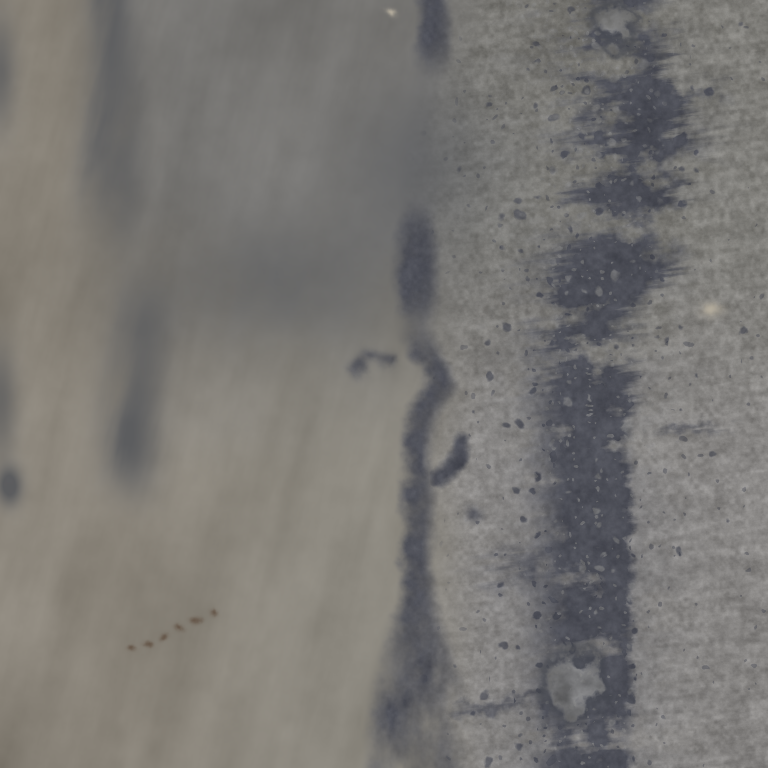
Write a Shadertoy shader that draws this texture.

```glsl
// Weathered grey plaster: blurred warm wash on the left, inky strokes and grit on the right.

float hash(vec2 p) {
    vec3 q = fract(p.xyx * 0.1031);
    q += dot(q, q.yzx + 33.33);
    return fract((q.x + q.y) * q.z);
}

float noise(vec2 p) {
    vec2 i = floor(p), f = fract(p);
    f = f * f * (3.0 - 2.0 * f);
    return mix(mix(hash(i), hash(i + vec2(1, 0)), f.x),
               mix(hash(i + vec2(0, 1)), hash(i + 1.0), f.x), f.y);
}

// Layered noise, centred near zero
float fbm(vec2 p) {
    float sum = -0.48, amp = 0.5;
    for (int i = 0; i < 5; i++) {
        sum += amp * noise(p);
        p = mat2(1.9, 0.3, -0.3, 1.9) * p + 17.3;
        amp *= 0.5;
    }
    return sum;
}

float bump(float v, float centre, float width) {
    float d = (v - centre) / width;
    return exp(-d * d);
}

// Soft elliptical smudge
float blob(vec2 p, float x, float y, float rx, float ry) {
    return bump(p.x, x, rx) * bump(p.y, y, ry);
}

float span(float v, float lo, float hi, float soft) {
    return smoothstep(lo - soft, lo + soft, v) * (1.0 - smoothstep(hi - soft, hi + soft, v));
}

// One random disc in some of the grid cells
float spots(vec2 p, float scale, float density) {
    vec2 cell = floor(p * scale), f = fract(p * scale);
    vec2 centre = 0.35 + 0.3 * vec2(hash(cell + 3.7), hash(cell + 71.1));
    float radius = 0.1 + 0.2 * hash(cell + 29.5);
    float disc = 1.0 - smoothstep(radius - 0.1, radius + 0.08, length(f - centre));
    return disc * step(hash(cell + 11.3), density);
}

void mainImage(out vec4 fragColor, in vec2 fragCoord) {
    vec2 p = fragCoord / iResolution.xy;
    float cloud = fbm(p * 5.0), rough = fbm(p * 45.0), grain = fbm(p * 150.0);
    float brush = fbm(vec2(p.x * 16.0, (p.y - p.x * 0.12) * 130.0));
    float wash = fbm(vec2((p.x - p.y * 0.25) * 24.0, p.y * 5.0));
    float gritty = smoothstep(0.53, 0.64, p.x + 0.1 * cloud);
    vec2 q = p + 0.018 * vec2(rough, fbm(p * 40.0 + 51.0));

    // Ground: warm lower left, cooler top, pale lower right
    float high = smoothstep(0.4, 0.75, p.y + 0.25 * cloud);
    vec3 left = mix(vec3(0.525, 0.502, 0.462), vec3(0.53, 0.515, 0.48), smoothstep(0.1, 0.5, p.x));
    left = mix(left, vec3(0.475, 0.47, 0.46), high * smoothstep(0.06, 0.24, p.x));
    vec3 right = mix(vec3(0.53, 0.522, 0.515), vec3(0.48, 0.475, 0.458), high);
    right += 0.1 * brush + 0.1 * rough + 0.17 * grain;
    vec3 col = mix(left + 0.09 * wash + 0.03 * rough, right, gritty) + 0.09 * cloud;

    // Blurred shadows on the left
    float drift = p.x + 0.04 * wash + 0.03 * cloud;
    float shade = 0.62 * bump(drift, 0.15, 0.034) * smoothstep(0.64, 0.76, p.y);
    shade += 0.55 * bump(drift, 0.185, 0.034) * span(p.y, 0.37, 0.62, 0.06);
    shade += 0.45 * blob(p, 0.36, 0.63, 0.17, 0.08) + 0.4 * blob(p, 0.55, 0.79, 0.11, 0.11);
    shade += 0.5 * blob(p, 0.0, 0.91, 0.02, 0.07) + 0.5 * blob(p, 0.0, 0.48, 0.02, 0.07);
    shade += 0.7 * blob(p, 0.012, 0.367, 0.016, 0.024);
    shade *= 1.0 + wash + 1.2 * cloud;
    col = mix(col, vec3(0.31, 0.32, 0.34), clamp(shade, 0.0, 0.8));

    // Middle stroke with its bulge, hook and small blots
    float foot = 1.0 - smoothstep(0.08, 0.26, p.y);
    float axis = 0.543 + 0.022 * smoothstep(0.8, 0.95, p.y) + 0.03 * bump(p.y, 0.505, 0.035);
    float width = 0.017 + 0.035 * foot + 0.007 * bump(p.y, 0.65, 0.05), blur = 0.012 + 0.01 * foot;
    float middle = 1.0 - smoothstep(width - blur, width + blur, abs(q.x - axis));
    middle *= 1.0 - 0.93 * span(p.y, 0.72, 0.92, 0.03) - 0.55 * bump(p.y, 0.575, 0.025);
    middle *= mix(0.92 + 0.8 * rough, 0.6 + 2.0 * fbm(p * vec2(25, 14)), foot);
    vec2 arm = q - vec2(0.54, 0.435);
    float hook = 1.0 - smoothstep(0.003, 0.017, abs(length(arm) - 0.063));
    middle = max(middle, hook * span(arm.x, 0.015, 0.1, 0.015) * span(arm.y, -0.07, 0.0, 0.006));
    middle += 0.85 * blob(q, 0.468, 0.522, 0.011, 0.011) + 0.7 * blob(q, 0.485, 0.537, 0.013, 0.008);
    middle += 0.7 * blob(q, 0.505, 0.531, 0.009, 0.009) + 0.8 * blob(q, 0.618, 0.33, 0.011, 0.009);

    // Right stroke: ragged left side, crisp right side, dragged sideways above
    float upper = smoothstep(0.42, 0.58, p.y);
    float centre = 0.785 + 0.06 * span(p.y, 0.63, 0.9, 0.07) + 0.03 * smoothstep(0.9, 1.0, p.y);
    float offset = p.x - centre + 0.08 * brush * (0.2 + upper) + 0.03 * rough + 0.08 * cloud * upper;
    float ink = smoothstep(-0.12, -0.02, offset) * (1.0 - smoothstep(0.025, 0.045 + 0.03 * upper, offset));
    float cover = fbm(p * vec2(9, 24) + 4.0) + 0.6 * rough + 0.3 * brush + 0.13 - 0.13 * upper;
    ink *= 0.95 * smoothstep(-0.28, 0.14, cover);
    ink += 0.3 * bump(offset, -0.02, 0.1) * smoothstep(-0.15, 0.2, cover);
    vec2 drag = p + vec2(0.12 * brush, 0.06 * rough - 0.12 * (p.x - 0.8));
    ink += 0.8 * blob(drag, 0.86, 0.8, 0.06, 0.018) + 0.6 * blob(drag, 0.87, 0.872, 0.05, 0.009);
    ink += 0.6 * blob(drag, 0.75, 0.65, 0.055, 0.04) + 0.6 * blob(drag, 0.68, 0.28, 0.04, 0.024);
    ink += 0.7 * blob(drag, 0.65, 0.1, 0.06, 0.01) + 0.6 * blob(drag, 0.905, 0.425, 0.03, 0.008);

    // Dark grit, then pale pits inside the ink
    float near = bump(p.x, 0.77, 0.1);
    float grit = spots(q, 48.0, 0.02 + 0.25 * near) + 0.7 * spots(q + 0.37, 95.0, 0.03 + 0.2 * near);
    ink = clamp(max(ink, middle) + 0.7 * grit * gritty, 0.0, 1.0);
    col = mix(col, vec3(0.28, 0.288, 0.325) + 0.1 * rough + 0.08 * grain, 0.93 * ink);
    float pits = max(spots(q + 0.13, 50.0, 0.2), spots(q + 0.71, 110.0, 0.22));
    col = mix(col, vec3(0.48) + 0.2 * grain, 0.65 * pits * near * gritty);

    // Pale craters with dark rims
    for (int i = 0; i < 2; i++) {
        float r = i == 0 ? 0.04 : 0.022;
        float d = length(q - (i == 0 ? vec2(0.75, 0.108) : vec2(0.797, 0.967))) + 0.05 * rough;
        col = mix(col, vec3(0.27, 0.28, 0.31), 0.6 * bump(d, r, 0.008));
        col = mix(col, vec3(0.5 + 0.4 * rough), 0.8 * (1.0 - smoothstep(r - 0.012, r, d)));
    }

    // Rust dots and bright chips
    float rust = 0.0;
    for (float i = 0.0; i < 6.0; i++)
        rust += blob(q, 0.174 + 0.02 * i, 0.152 + 0.01 * i, 0.005, 0.005);
    col = mix(col, vec3(0.33, 0.25, 0.19), 0.6 * rust);
    float chip = blob(q, 0.926, 0.595, 0.012, 0.009) + blob(q, 0.507, 0.985, 0.006, 0.006);
    fragColor = vec4(mix(col, vec3(0.7, 0.67, 0.61), chip), 1.0);
}
```
